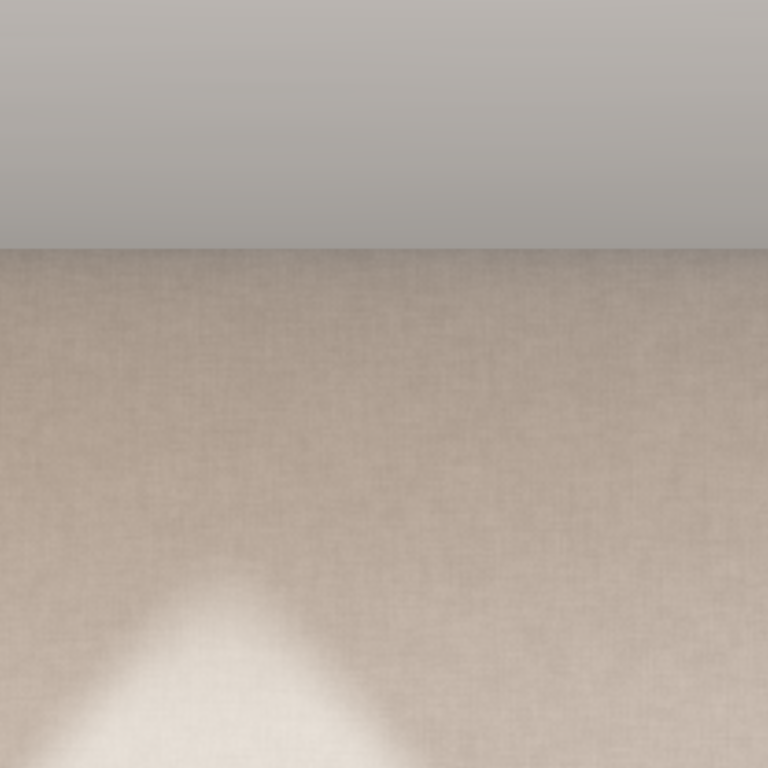
A WebGL 2 fragment shader for this background:

```glsl
#version 300 es
precision highp float;

uniform vec2 u_resolution;
out vec4 fragColor;

float hash(vec2 p) {
    vec3 q = fract(vec3(p.xyx) * 0.1031);
    q += dot(q, q.yzx + 33.33);
    return fract((q.x + q.y) * q.z);
}

float valueNoise(vec2 p) {
    vec2 cell = floor(p);
    vec2 f = fract(p);
    f = f * f * (3.0 - 2.0 * f);
    float low = mix(hash(cell), hash(cell + vec2(1.0, 0.0)), f.x);
    float high = mix(hash(cell + vec2(0.0, 1.0)), hash(cell + 1.0), f.x);
    return mix(low, high, f.y);
}

// Signed woven texture: mottling plus horizontal and vertical threads
float fabric(vec2 uv) {
    float weave = 0.0;
    float weight = 0.010;
    float scale = 26.0;
    for (int i = 0; i < 4; i++) {
        weave += weight * (valueNoise(uv * scale + float(i) * 17.3) - 0.5);
        scale *= 2.0;
        weight *= 1.15;
    }
    weave += 0.014 * (valueNoise(uv * vec2(30.0, 210.0)) - 0.5);
    weave += 0.012 * (valueNoise(uv * vec2(230.0, 28.0) + 51.0) - 0.5);
    return weave;
}

vec3 ceilingColor(vec2 uv) {
    float height = clamp((uv.y - 0.676) / 0.324, 0.0, 1.0);
    vec3 color = mix(vec3(0.620, 0.604, 0.587), vec3(0.725, 0.706, 0.690), pow(height, 0.8));
    float streak = valueNoise(uv * vec2(3.0, 70.0)) - 0.5;
    return color + 0.006 * streak;
}

vec3 wallColor(vec2 uv) {
    // Vertical falloff, lighter towards the floor
    vec3 color = mix(vec3(0.775, 0.720, 0.673), vec3(0.705, 0.643, 0.588), smoothstep(0.0, 0.45, uv.y));
    color = mix(color, vec3(0.655, 0.599, 0.550), smoothstep(0.36, 0.65, uv.y));
    color += 0.012 * (uv.x - 0.5) * vec3(0.6, 1.0, 1.5);

    // Contact shadow under the ceiling
    float depth = max(0.676 - uv.y, 0.0);
    color -= vec3(0.085, 0.064, 0.045) * exp(-depth * 28.0);

    // Soft hyperbolic pool of lamp light
    float dx = uv.x - 0.29;
    float edge = 0.235 - (sqrt(1.6 * dx * dx + 0.01) - 0.1);
    float lamp = smoothstep(-0.065, 0.095, edge - uv.y);
    vec3 lampColor = mix(vec3(0.895, 0.865, 0.830), vec3(0.850, 0.810, 0.768), smoothstep(0.03, 0.25, uv.y));
    color = mix(color, lampColor, lamp);

    return color + fabric(uv) * mix(1.0, 0.65, lamp);
}

void main() {
    vec2 uv = gl_FragCoord.xy / u_resolution;
    float seam = smoothstep(-0.002, 0.002, uv.y - 0.676);
    fragColor = vec4(mix(wallColor(uv), ceilingColor(uv), seam), 1.0);
}
```
